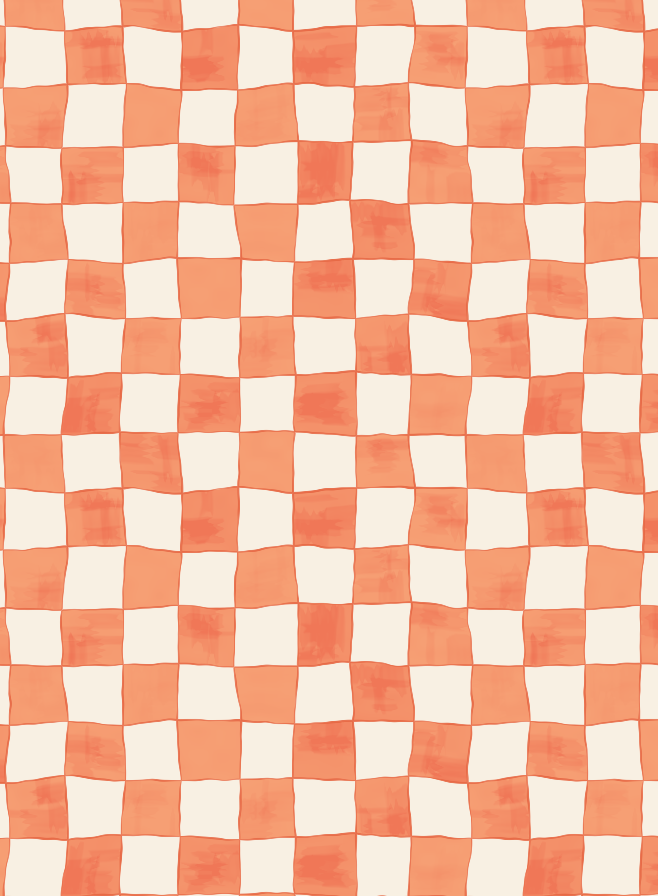
Reproduce this pattern procedurally as a WebGL 1 fragment shader.

```glsl
precision highp float;

uniform vec2 u_resolution;

const float ROWS = 15.515;                // cells over the canvas height
const vec2 GRID_ORIGIN = vec2(0.12, 0.02);
const float TILE = 8.0;                   // cells before the painting repeats
const int STROKES = 6;

const vec3 CREAM = vec3(0.972, 0.942, 0.890);
const vec3 THIN_PAINT = vec3(0.965, 0.625, 0.455);
const vec3 THICK_PAINT = vec3(0.940, 0.465, 0.340);
const vec3 OUTLINE = vec3(0.905, 0.410, 0.270);

float hash(vec2 p, float seed) {
  vec3 q = fract(vec3(p.xyx) * vec3(0.1031, 0.1030, 0.0973) + seed * 0.137);
  q += dot(q, q.yzx + 33.33);
  return fract((q.x + q.y) * q.z);
}

// Value noise that wraps after `period` lattice steps
float noise(vec2 p, float period, float seed) {
  vec2 i = floor(p);
  vec2 f = fract(p);
  f = f * f * (3.0 - 2.0 * f);
  vec2 a = mod(i, period);
  vec2 b = mod(i + 1.0, period);
  return mix(mix(hash(a, seed), hash(vec2(b.x, a.y), seed), f.x),
             mix(hash(vec2(a.x, b.y), seed), hash(b, seed), f.x), f.y);
}

// Signed offset, one value per axis
vec2 wobble(vec2 p, float scale, float seed) {
  return vec2(noise(p * scale, TILE * scale, seed),
              noise(p * scale, TILE * scale, seed + 3.7)) - 0.5;
}

float edgeDistance(vec2 p) {
  vec2 f = fract(p);
  vec2 e = min(f, 1.0 - f);
  return min(e.x, e.y);
}

// One dry brush mark with ragged ends and visible bristles
float brushStroke(vec2 f, vec2 id, float seed, float thickness) {
  vec2 centre = 0.12 + 0.76 * vec2(hash(id, seed), hash(id, seed + 1.3));
  vec2 p = f - centre;
  if (hash(id, seed + 2.1) > 0.62) p = p.yx;
  vec2 halfSize = vec2(mix(0.16, 0.42, hash(id, seed + 3.4)),
                       thickness * mix(0.5, 1.2, hash(id, seed + 4.6)));
  float bristle = noise(p * vec2(3.0, 19.0) + id * 5.0, 64.0, seed);
  vec2 ragged = (bristle - 0.5) * vec2(0.24, 0.05);
  vec2 d = abs(p) - halfSize + ragged;
  float body = 1.0 - smoothstep(-0.03, 0.025, max(d.x, d.y));
  return body * mix(0.55, 1.0, bristle);
}

// Pigment in a cell, from a flat thin wash to heavy overlapping marks
float pigment(vec2 f, vec2 id) {
  float load = hash(id, 11.0);
  float strength = smoothstep(0.08, 0.55, load);
  float density = 0.04 + 0.34 * smoothstep(0.4, 0.95, load);
  density += 0.14 * (noise(f * vec2(3.0, 5.0) + id * 7.0, 64.0, 12.0) - 0.5);
  for (int i = 0; i < STROKES; i++) {
    float k = float(i);
    float thickness = mix(0.27, 0.06, k / float(STROKES - 1));
    density += 0.36 * strength * brushStroke(f, id, 20.0 + k * 6.3, thickness);
  }
  return clamp(density, 0.0, 1.0);
}

void main() {
  float pixel = ROWS / u_resolution.y;
  vec2 p = gl_FragCoord.xy * pixel - GRID_ORIGIN;

  // Hand-drawn grid
  vec2 q = p + 0.13 * wobble(p, 1.0, 1.0) + 0.028 * wobble(p, 4.0, 2.0);
  vec2 cell = floor(q);
  vec2 id = mod(cell, TILE);

  // Painted checks
  float side = mod(cell.x + cell.y, 2.0) * 2.0 - 1.0;
  float painted = smoothstep(-0.5 * pixel, 0.5 * pixel, side * edgeDistance(q));
  vec3 paint = mix(THIN_PAINT, THICK_PAINT, pigment(fract(q), id));
  vec3 color = mix(CREAM, paint, painted);

  // Thin outline of uneven weight, drifting slightly off the paint
  float weight = noise(p * 3.0, TILE * 3.0, 5.0);
  float halfWidth = mix(0.008, 0.021, weight);
  float lineDistance = edgeDistance(q + 0.018 * wobble(p, 6.0, 8.0));
  float line = 1.0 - smoothstep(halfWidth - 0.5 * pixel, halfWidth + 0.5 * pixel, lineDistance);
  color = mix(color, OUTLINE, line * mix(0.7, 0.95, weight));

  gl_FragColor = vec4(color, 1.0);
}
```
